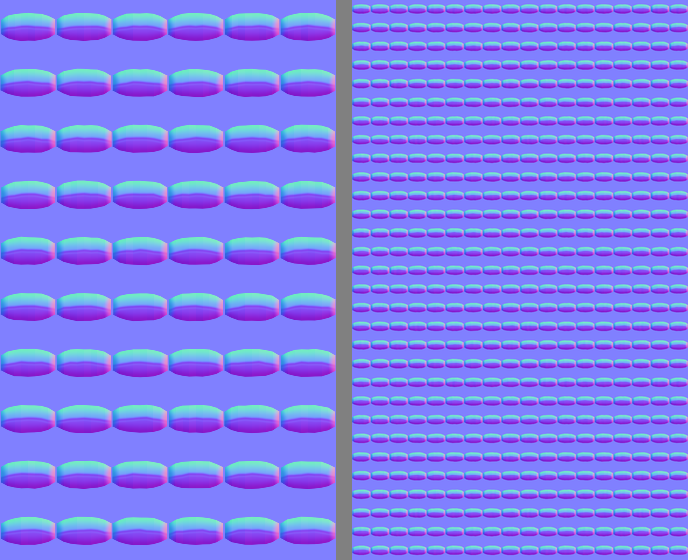
Left: one tile. Right: repeated 3 by 3.
Write a Shadertoy shader that draws this texture map.

```glsl
// Tangent-space normal map of faceted, pillow-like links laid in separate rows.
// Each cell builds a jittered polygon outline, then a creased, rounded normal
// from its height across the link, the slope of its facets and its end caps.

const vec2  REPEATS      = vec2(6.0, 10.0);  // links across, rows down
const float CENTER_Y     = 0.52;             // height of the link in its cell
const float HALF_WIDTH   = 0.486;
const float HALF_HEIGHT  = 0.247;
const float END_TAPER    = 0.46;             // loss of height at the ends
const float FACETS       = 8.0;              // outline segments per side
const float OUTLINE_WEAR = 0.014;
const float CREASE_Y     = 0.012;
const float CREASE_BOW   = 0.06;             // drop of the crease at the ends
const float CREASE_WIDTH = 0.009;
const float CAP_START    = 0.74;             // where the end caps begin to turn
const vec2  CAP_TILT     = vec2(0.62, 0.78); // left, right
const vec3  FLAT_NORMAL  = vec3(0.0, 0.0, 1.0);

// Integer hash of a cell and a salt, from 0 to 1.
float hash(vec2 cell, float salt) {
    uvec3 q = uvec3(ivec3(vec3(cell, salt) + 64.0));
    uint h = q.x * 1597u + q.y * 51749u + q.z * 3571u;
    h = (h ^ (h >> 15u)) * 73939u;
    h = (h ^ (h >> 13u)) * 42043u;
    h ^= h >> 16u;
    return float(h & 65535u) / 65535.0;
}

// Outline height at a knot; s runs from -1 to 1 along the link.
float knotHeight(float knot, vec2 cell, float salt) {
    float s = abs(2.0 * knot / FACETS - 1.0);
    float wear = OUTLINE_WEAR * (hash(cell, salt + knot) - 0.5);
    return HALF_HEIGHT * (1.0 - END_TAPER * s * s * s) + wear;
}

// Straight segments between knots: x is the height, y the slope.
vec2 outline(float s, vec2 cell, float salt) {
    float t = clamp(0.5 * s + 0.5, 0.0, 0.999) * FACETS;
    float knot = floor(t);
    float a = knotHeight(knot, cell, salt);
    float b = knotHeight(knot + 1.0, cell, salt);
    return vec2(mix(a, b, t - knot), (b - a) * FACETS * 0.5 / HALF_WIDTH);
}

// Crease height, bowed and slightly uneven along the link.
float creaseHeight(float s, vec2 cell) {
    float t = clamp(0.5 * s + 0.5, 0.0, 0.999) * FACETS;
    float knot = floor(t);
    float wobble = mix(hash(cell, 40.0 + knot), hash(cell, 41.0 + knot), t - knot);
    return CREASE_Y - CREASE_BOW * s * s + 0.02 * (wobble - 0.5);
}

vec3 linkNormal(float s, float y, vec2 edge, vec2 cell, float px) {
    float v = clamp(y / edge.x, -1.0, 1.0);
    float fromCrease = y - creaseHeight(s, cell);

    // Rounded upper and lower halves meet at the crease.
    float upper = smoothstep(-0.012 - px, 0.03 + px, fromCrease);
    float topTilt = mix(0.27, 0.86, smoothstep(0.0, 1.0, v));
    float bottomTilt = -mix(0.42, 0.82, smoothstep(0.1, 1.0, -v));
    float tiltY = mix(bottomTilt, topTilt, upper);

    // Fine groove on the crease and a fainter fold below it.
    float groove = fromCrease / (CREASE_WIDTH + 0.5 * px);
    float fold = (fromCrease + 0.035) / (CREASE_WIDTH + 0.5 * px);
    tiltY -= 0.22 * exp(-groove * groove);
    tiltY += 0.12 * exp(-fold * fold);

    // Facets lean along the link; the caps turn outward.
    float facet = floor(clamp(0.5 * s + 0.5, 0.0, 0.999) * FACETS);
    float tiltX = mix(0.06, -0.09, upper) - 0.3 * edge.y * abs(tiltY);
    tiltX += 0.08 * (hash(cell, 60.0 + facet) - 0.5);
    float slant = 0.08 * (abs(v) - 0.5) + 0.06 * (hash(cell, 70.0) - 0.5);
    float cap = smoothstep(CAP_START, 1.0, abs(s) - slant);
    float capTilt = s < 0.0 ? -CAP_TILT.x : CAP_TILT.y;
    tiltX = mix(tiltX, capTilt, cap);
    tiltY *= 1.0 - 0.6 * cap;

    vec2 tilt = vec2(tiltX, tiltY);
    return normalize(vec3(tilt, sqrt(max(0.12, 1.0 - dot(tilt, tilt)))));
}

void mainImage(out vec4 fragColor, in vec2 fragCoord) {
    vec2 grid = fragCoord / iResolution.xy * REPEATS;
    vec2 cell = mod(floor(grid), REPEATS);
    vec2 p = fract(grid) - vec2(0.5, CENTER_Y);
    vec2 pixel = REPEATS / iResolution.xy;
    float px = max(pixel.x, pixel.y);

    // Each link differs a little in length and position.
    p.x -= 0.008 * (hash(cell, 1.0) - 0.5);
    p.y -= 0.008 * (hash(cell, 2.0) - 0.5);
    float halfWidth = HALF_WIDTH + 0.012 * (hash(cell, 3.0) - 0.5);
    float s = p.x / halfWidth;

    // Upper and lower outlines wear separately.
    vec2 edge = outline(s, cell, p.y > 0.0 ? 10.0 : 25.0);
    float dist = max(abs(p.x) - halfWidth, abs(p.y) - edge.x);
    float cover = 1.0 - smoothstep(-0.5 * px, 0.5 * px, dist);

    vec3 normal = linkNormal(s, p.y, edge, cell, px);
    vec3 color = 0.5 + 0.5 * mix(FLAT_NORMAL, normal, cover);
    fragColor = vec4(color, 1.0);
}
```
